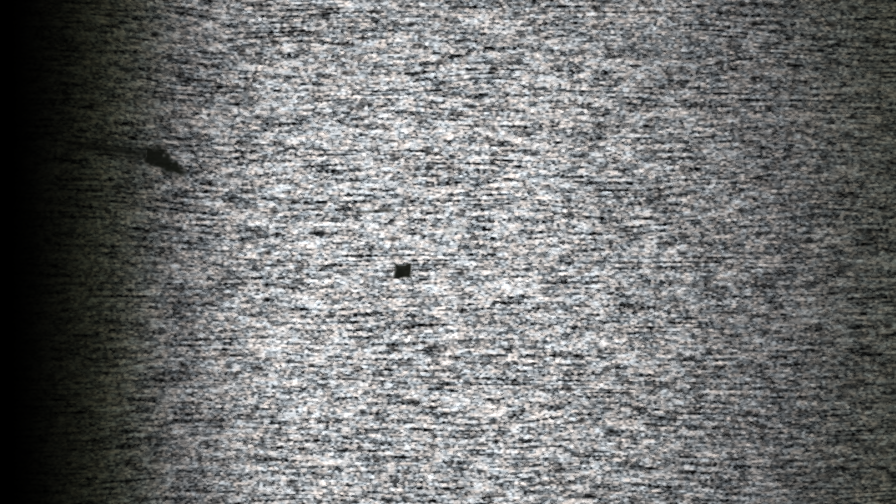
Reproduce this texture procedurally as a WebGL 1 fragment shader.

```glsl
precision highp float;
// Brushed metal under a soft vertical band of light, with a dark gouge and small pits.

uniform vec2 u_resolution;

// Lengths are in canvas heights.
const float PEAK_LIGHT = 0.645;
const vec2 LEFT_RAMP = vec2(0.01, 0.64);
const vec2 RIGHT_RAMP = vec2(0.95, 1.95);
const float RIGHT_LOSS = 0.69;
const float GROOVES = 72.0;
const float GROOVE_DEPTH = 0.36;
const vec2 GROOVE_BREAK_FREQ = vec2(20.0, 72.0);
const vec2 STREAK_FREQ = vec2(36.0, 160.0);
const vec2 FLAKE_FREQ = vec2(100.0, 160.0);
const vec2 FINE_FREQ = vec2(170.0, 245.0);
const vec2 PIT_FREQ = vec2(18.0, 26.0);
const vec3 SHADOW_TINT = vec3(0.98, 1.05, 0.78);
const vec3 METAL_TINT = vec3(0.99, 1.0, 1.01);
const vec3 SOOT = vec3(0.08, 0.09, 0.07);
const vec2 GOUGE_TAIL = vec2(0.14, 0.716);
const vec2 GOUGE_HEAD = vec2(0.305, 0.692);
const vec2 GOUGE_TIP = vec2(0.355, 0.660);
const vec2 SPOT_CENTER = vec2(0.799, 0.463);

float hash(vec2 p) {
  vec3 q = fract(vec3(p.xyx) * 0.1031);
  q += dot(q, q.yzx + 33.33);
  return fract((q.x + q.y) * q.z);
}

// Noise along one row, shifted at random so that rows never line up.
float rowNoise(float x, float row) {
  x += 7.0 * hash(vec2(row, 5.0));
  float cell = floor(x);
  float f = fract(x);
  return mix(hash(vec2(cell, row)), hash(vec2(cell + 1.0, row)), f * f * (3.0 - 2.0 * f));
}

float valueNoise(vec2 p) {
  float row = floor(p.y);
  float f = fract(p.y);
  return mix(rowNoise(p.x, row), rowNoise(p.x, row + 1.0), f * f * (3.0 - 2.0 * f));
}

// Returns distance to the nearest cell point and that cell's random value.
vec2 cellular(vec2 p) {
  vec2 cell = floor(p);
  vec2 nearest = vec2(9.0, 0.0);
  for (int j = -1; j <= 1; j++) {
    for (int i = -1; i <= 1; i++) {
      vec2 id = cell + vec2(float(i), float(j));
      vec2 point = id + vec2(hash(id + 17.0), hash(id + 71.0));
      float d = length(p - point);
      if (d < nearest.x) nearest = vec2(d, hash(id + 131.0));
    }
  }
  return nearest;
}

// Signed distance to a stroke whose radius changes along its length.
float taperedStroke(vec2 p, vec2 a, vec2 b, float ra, float rb) {
  vec2 along = b - a;
  float t = clamp(dot(p - a, along) / dot(along, along), 0.0, 1.0);
  return length(p - a - along * t) - mix(ra, rb, t);
}

float softMask(float d, float blur) {
  return 1.0 - smoothstep(-blur, blur, d);
}

float illumination(vec2 p) {
  float rise = smoothstep(LEFT_RAMP.x, LEFT_RAMP.y, p.x);
  float fall = 1.0 - RIGHT_LOSS * smoothstep(RIGHT_RAMP.x, RIGHT_RAMP.y, p.x);
  float vertical = 1.03 - 0.45 * (p.y - 0.42) * (p.y - 0.42);
  return PEAK_LIGHT * rise * fall * vertical;
}

// Evenly spaced broken grooves, short streaks and sparkling grain.
float brushedGrain(vec2 p) {
  float wander = 2.2 * valueNoise(p * vec2(5.0, 24.0));
  float groove = 0.5 + 0.5 * sin(6.2832 * (p.y * GROOVES + wander));
  groove *= groove * smoothstep(0.25, 0.65, valueNoise(p * GROOVE_BREAK_FREQ + 11.0));
  float streak = valueNoise(p * STREAK_FREQ + 37.0) - 0.5;
  float fine = valueNoise(p * FINE_FREQ + 83.0) - 0.5;
  vec2 flake = cellular(p * FLAKE_FREQ);
  return 0.08 - GROOVE_DEPTH * groove + 0.72 * streak + 0.82 * fine
       + 0.42 * (0.5 - flake.x) + 0.35 * (flake.y - 0.5);
}

void main() {
  vec2 p = gl_FragCoord.xy / u_resolution.y;
  float light = illumination(p);

  // Brush lines dip near the left edge and ripple slightly elsewhere.
  float leftBend = 1.0 - smoothstep(0.1, 0.65, p.x);
  vec2 brushed = p;
  brushed.y -= 0.05 * leftBend * leftBend * (p.y - 0.3);
  brushed.y += 0.0015 * sin(p.x * 9.0 + p.y * 5.0);
  float grain = brushedGrain(brushed);
  float shade = light * max(0.08, 1.0 + grain);
  shade -= 0.25 * max(shade - 0.75, 0.0);

  // Sparse pits.
  vec2 pit = cellular(p * PIT_FREQ);
  shade *= 1.0 - 0.5 * softMask(pit.x - 0.13, 0.10) * smoothstep(0.78, 0.92, pit.y);

  // Cool grooves and faint speckles over neutral metal, olive in the dark.
  float speckle = valueNoise(p * vec2(75.0, 125.0) + 211.0) - 0.5;
  float cool = 0.5 * speckle - 0.25 * clamp(grain, -0.5, 0.3);
  vec3 tint = mix(SHADOW_TINT, METAL_TINT, smoothstep(0.0, 0.38, light));
  vec3 color = shade * tint * (1.0 + cool * vec3(-0.16, 0.02, 0.14));

  // Gouge with a blurred tail and a ragged head.
  float ragged = (valueNoise(p * 110.0) - 0.5) * 0.014;
  float tail = softMask(taperedStroke(p, GOUGE_TAIL, GOUGE_HEAD, 0.004, 0.012), 0.014);
  float head = softMask(taperedStroke(p, GOUGE_HEAD, GOUGE_TIP, 0.019, 0.010) + ragged, 0.010);
  color = mix(color, SOOT * min(1.0, light * 2.5), max(0.75 * tail, 0.94 * head));

  // Square speck, a faint scratch and a bright nick.
  vec2 edge = abs(p - SPOT_CENTER) - vec2(0.015, 0.013);
  float speck = softMask(max(edge.x, edge.y) + ragged * 0.35, 0.004);
  float scratch = softMask(taperedStroke(p, vec2(0.71, 0.578), vec2(0.78, 0.584), 0.002, 0.003), 0.004);
  float nick = softMask(taperedStroke(p, vec2(0.89, 0.541), vec2(0.92, 0.547), 0.005, 0.004) + ragged, 0.006);
  color = mix(color, SOOT, max(0.95 * speck, 0.55 * scratch));
  color = mix(color, vec3(0.80, 0.81, 0.80), 0.6 * nick);
  gl_FragColor = vec4(clamp(color, 0.0, 1.0), 1.0);
}
```
